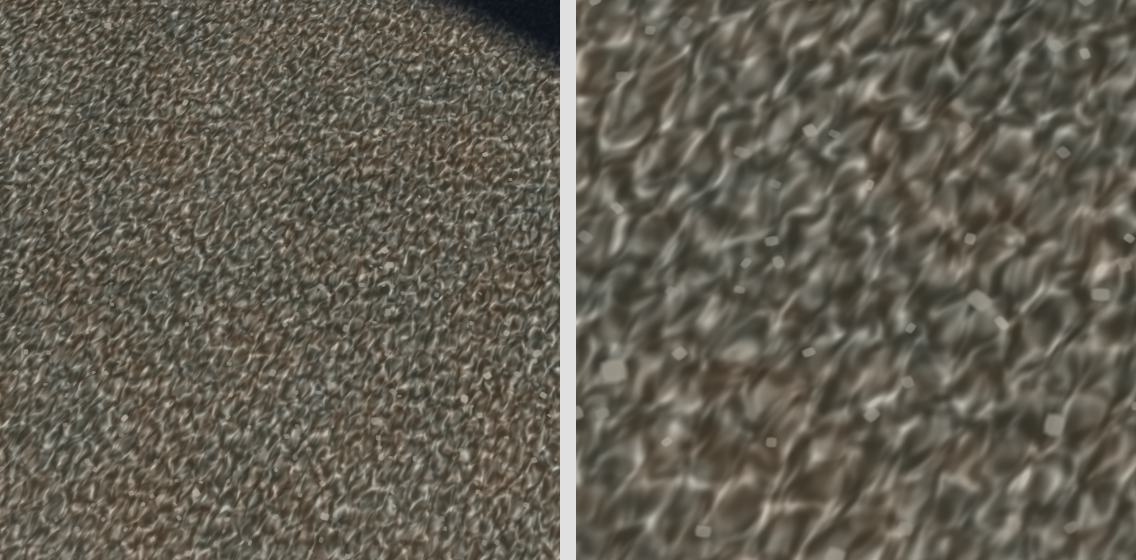
Left: the whole. Right: its middle third, enlarged.
Reproduce this texture procedurally as a Shadertoy shader.

```glsl
// Coarse asphalt seen at a slight angle: slanted, softly blurred grains
// from warped gradient noise, sparse pale stones laid on jittered grids,
// broad warm and cool stains, and a blue-black shadow in the top right corner.

float hash(vec2 p) {
    vec3 h = fract(vec3(p.xyx) * 0.1031);
    h += dot(h, h.yzx + 33.33);
    return fract((h.x + h.y) * h.z);
}

vec2 hash2(vec2 p) {
    return vec2(hash(p), hash(p + 57.3));
}

float cornerSlope(vec2 cell, vec2 offset) {
    float angle = 6.2832 * hash(cell);
    return dot(vec2(cos(angle), sin(angle)), offset);
}

// Gradient noise, roughly -0.7 to 0.7
float gradientNoise(vec2 p) {
    vec2 i = floor(p), f = fract(p);
    vec2 u = f * f * f * (f * (f * 6.0 - 15.0) + 10.0);
    vec2 e = vec2(1.0, 0.0);
    float low = mix(cornerSlope(i, f), cornerSlope(i + e, f - e), u.x);
    float high = mix(cornerSlope(i + e.yx, f - e.yx),
                     cornerSlope(i + e.xx, f - e.xx), u.x);
    return mix(low, high, u.y);
}

// Features shrink towards the top as the ground recedes
vec2 groundPlane(vec2 uv) {
    float depth = 1.15 - 0.3 * uv.y;
    return vec2(uv.x - 0.5, uv.y) / depth + 2.0;
}

// Sheared, stretched and bent noise gives short leaning grains
float grains(vec2 ground, float lean, vec2 density) {
    vec2 p = vec2(ground.x - lean * ground.y, ground.y) * density;
    vec2 bend = vec2(gradientNoise(p * 0.6 + 11.0), gradientNoise(p * 0.6 + 47.0));
    p += 0.6 * bend;
    float coarse = gradientNoise(p);
    float fine = gradientNoise(p * 1.8 + 23.5);
    return coarse + 0.5 * fine;
}

// x: stone coverage, y: random shade of that stone
vec2 stones(vec2 ground, float count, float share, float radius) {
    vec2 p = ground * count;
    vec2 cell = floor(p);
    vec2 offset = fract(p) - mix(vec2(0.3), vec2(0.7), hash2(cell + 3.7));
    float angle = 6.2832 * hash(cell + 19.1);
    float c = cos(angle), s = sin(angle);
    offset = mat2(c, -s, s, c) * offset;
    offset.x *= mix(1.0, 1.5, hash(cell + 71.9));
    // Blend of circle and box: a rounded, chipped outline
    float size = mix(length(offset), max(abs(offset.x), abs(offset.y)), 0.5);
    float r = radius * mix(0.65, 1.0, hash(cell + 5.3));
    float present = step(hash(cell + 91.7), share);
    float cover = present * (1.0 - smoothstep(r * 0.65, r * 1.25, size));
    return vec2(cover, hash(cell + 37.3));
}

// Grey-olive stone colour for a given brightness and warmth
vec3 asphaltColor(float light, float warmth) {
    float olive = 0.045 * smoothstep(0.05, 0.22, light);
    return vec3(light + 0.018 + warmth, light, light - olive - 0.5 * warmth);
}

float cornerShadow(vec2 uv) {
    float inside = (uv.x - 0.77) / 0.23 - (1.0 - uv.y) / 0.12;
    return smoothstep(-0.35, 0.4, inside);
}

void mainImage(out vec4 fragColor, in vec2 fragCoord) {
    vec2 uv = fragCoord / iResolution.xy;
    vec2 ground = groundPlane(uv);

    // Grain brightness, with a longer tail towards the light side
    float grain = grains(ground, 0.35, vec2(84.0, 56.0));
    float stain = gradientNoise(ground * 5.0) + 0.6 * gradientNoise(ground * 13.0);
    float light = 0.345 + 0.37 * grain + 0.25 * grain * grain + 0.035 * stain;
    light += 0.02 * (1.0 - smoothstep(0.0, 0.45, uv.y));
    light = clamp(light, 0.07, 0.72);

    // Warm and cool patches, browner towards the near edge
    float warmth = 0.03 * gradientNoise(ground * 7.0 + 31.0)
                 + 0.03 * gradientNoise(ground * 38.0 + 8.0)
                 + 0.008 * (1.0 - smoothstep(0.1, 0.5, uv.y));
    vec3 color = asphaltColor(light, warmth);

    // Many small pale chips and a few larger stones
    vec2 chip = stones(ground, 52.0, 0.11, 0.26);
    vec2 stone = stones(ground + 0.37, 24.0, 0.07, 0.2);
    vec3 chipColor = asphaltColor(mix(0.5, 0.64, chip.y), warmth);
    vec3 stoneColor = asphaltColor(mix(0.52, 0.68, stone.y), 0.03 * (stone.y - 0.4));
    color = mix(color, chipColor + 0.08 * grain, 0.75 * chip.x);
    color = mix(color, stoneColor + 0.06 * grain, 0.9 * stone.x);

    // Blue-black shadow with a trace of grain left in it
    vec3 shadowColor = vec3(0.05, 0.07, 0.1) + 0.12 * color * color;
    color = mix(color, shadowColor, cornerShadow(uv));

    fragColor = vec4(clamp(color, 0.0, 1.0), 1.0);
}
```
